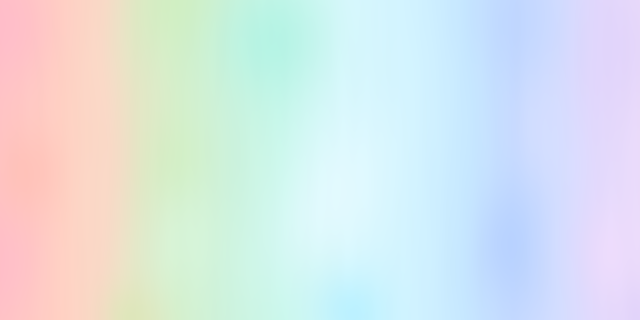
Give the GLSL for this background, as a WebGL 1 fragment shader.

```glsl
precision highp float;
// Pastel rainbow backdrop: a soft horizontal spectrum with blurred pools of colour.
uniform vec2 u_resolution;

// Spectrum colours, left to right
const vec3 ROSE = vec3(1.0, 0.77, 0.77);
const vec3 PEACH = vec3(1.0, 0.82, 0.765);
const vec3 APRICOT = vec3(0.98, 0.85, 0.78);
const vec3 STRAW = vec3(0.90, 0.90, 0.775);
const vec3 LIME = vec3(0.835, 0.94, 0.80);
const vec3 SAGE = vec3(0.80, 0.95, 0.865);
const vec3 MINT = vec3(0.79, 0.97, 0.92);
const vec3 ICE = vec3(0.845, 0.97, 0.99);
const vec3 SKY = vec3(0.82, 0.95, 1.0);
const vec3 AZURE = vec3(0.78, 0.91, 1.0);
const vec3 PERIWINKLE = vec3(0.775, 0.855, 1.0);
const vec3 LILAC = vec3(0.835, 0.87, 1.0);
const vec3 MAUVE = vec3(0.885, 0.85, 0.99);
const vec3 ORCHID = vec3(0.92, 0.86, 0.98);

// Accent colours of the pools
const vec3 PINK = vec3(1.0, 0.735, 0.79);
const vec3 CORAL = vec3(1.0, 0.75, 0.71);
const vec3 OLIVE = vec3(0.86, 0.905, 0.72);
const vec3 LEAF = vec3(0.81, 0.935, 0.75);
const vec3 PALE_GREEN = vec3(0.85, 0.965, 0.87);
const vec3 AQUA = vec3(0.68, 0.95, 0.89);
const vec3 WHITE_ICE = vec3(0.895, 0.98, 1.0);
const vec3 CYAN = vec3(0.71, 0.94, 1.0);
const vec3 BLUE = vec3(0.715, 0.82, 1.0);
const vec3 VIOLET = vec3(0.875, 0.82, 0.98);
const vec3 BLUSH = vec3(0.935, 0.865, 0.99);

// Texture
const float WARP_AMOUNT = 0.012;
const vec2 WARP_SCALE = vec2(5.0, 3.0);
const float STREAK_AMOUNT = 0.006;
const vec2 STREAK_SCALE = vec2(55.0, 3.0);

vec2 gradientAt(vec2 cell) {
  float angle = 6.2832 * fract(sin(dot(cell, vec2(127.1, 311.7))) * 43758.5);
  return vec2(cos(angle), sin(angle));
}

float gradientNoise(vec2 p) {
  vec2 i = floor(p);
  vec2 f = fract(p);
  vec2 w = f * f * f * (f * (f * 6.0 - 15.0) + 10.0);
  vec2 e = vec2(1.0, 0.0);
  float low = mix(dot(gradientAt(i), f), dot(gradientAt(i + e.xy), f - e.xy), w.x);
  float high = mix(dot(gradientAt(i + e.yx), f - e.yx), dot(gradientAt(i + e.xx), f - e.xx), w.x);
  return mix(low, high, w.y);
}

// Continues the gradient to the next colour between two stops
vec3 blend(vec3 base, vec3 next, float from, float to, float x) {
  return mix(base, next, clamp((x - from) / (to - from), 0.0, 1.0));
}

vec3 spectrum(float x) {
  vec3 c = blend(ROSE, PEACH, 0.0, 0.10, x);
  c = blend(c, APRICOT, 0.10, 0.165, x);
  c = blend(c, STRAW, 0.165, 0.215, x);
  c = blend(c, LIME, 0.215, 0.28, x);
  c = blend(c, SAGE, 0.28, 0.36, x);
  c = blend(c, MINT, 0.36, 0.44, x);
  c = blend(c, ICE, 0.44, 0.54, x);
  c = blend(c, SKY, 0.54, 0.65, x);
  c = blend(c, AZURE, 0.65, 0.73, x);
  c = blend(c, PERIWINKLE, 0.73, 0.80, x);
  c = blend(c, LILAC, 0.80, 0.87, x);
  c = blend(c, MAUVE, 0.87, 0.93, x);
  return blend(c, ORCHID, 0.93, 1.0, x);
}

// Gaussian pool of colour over the base
vec3 pool(vec3 base, vec3 tint, vec2 offset, vec2 radius, float strength) {
  vec2 d = offset / radius;
  return mix(base, tint, strength * exp(-dot(d, d)));
}

void main() {
  vec2 uv = gl_FragCoord.xy / u_resolution;
  vec2 p = uv;
  p.x += WARP_AMOUNT * gradientNoise(uv * WARP_SCALE);
  vec3 c = spectrum(p.x);

  // Warm side
  c = pool(c, PINK, p - vec2(0.0, 0.92), vec2(0.08, 0.20), 0.85);
  c = pool(c, PINK, p - vec2(0.0, 0.18), vec2(0.06, 0.20), 0.7);
  c = pool(c, CORAL, p - vec2(0.045, 0.46), vec2(0.05, 0.14), 0.7);
  c = pool(c, APRICOT, p - vec2(0.15, 0.42), vec2(0.04, 0.30), 0.4);

  // Greens
  c = pool(c, OLIVE, p - vec2(0.205, 0.0), vec2(0.045, 0.11), 0.8);
  c = pool(c, LEAF, p - vec2(0.275, 1.0), vec2(0.07, 0.18), 0.7);
  c = pool(c, LEAF, p - vec2(0.265, 0.48), vec2(0.05, 0.15), 0.5);
  c = pool(c, PALE_GREEN, p - vec2(0.29, 0.25), vec2(0.06, 0.17), 0.6);
  c = pool(c, AQUA, p - vec2(0.425, 0.87), vec2(0.075, 0.18), 0.7);

  // Icy centre, leaning to the right as it rises
  vec2 glow = p - vec2(0.52, 0.38);
  glow.x -= 0.18 * glow.y;
  c = pool(c, WHITE_ICE, glow, vec2(0.085, 0.24), 0.85);
  c = pool(c, CYAN, p - vec2(0.55, 0.02), vec2(0.06, 0.13), 0.8);

  // Blue and violet side
  c = pool(c, BLUE, p - vec2(0.80, 0.24), vec2(0.05, 0.20), 0.85);
  c = pool(c, BLUE, p - vec2(0.81, 0.93), vec2(0.07, 0.20), 0.4);
  c = pool(c, LILAC, p - vec2(0.86, 0.60), vec2(0.05, 0.16), 0.6);
  c = pool(c, VIOLET, p - vec2(0.96, 0.85), vec2(0.06, 0.22), 0.6);
  c = pool(c, BLUSH, p - vec2(0.96, 0.20), vec2(0.04, 0.16), 0.85);
  c = pool(c, VIOLET, p - vec2(1.0, 0.0), vec2(0.04, 0.12), 0.7);

  // Faint upright streaks
  c += STREAK_AMOUNT * gradientNoise(uv * STREAK_SCALE);
  gl_FragColor = vec4(clamp(c, 0.0, 1.0), 1.0);
}
```
